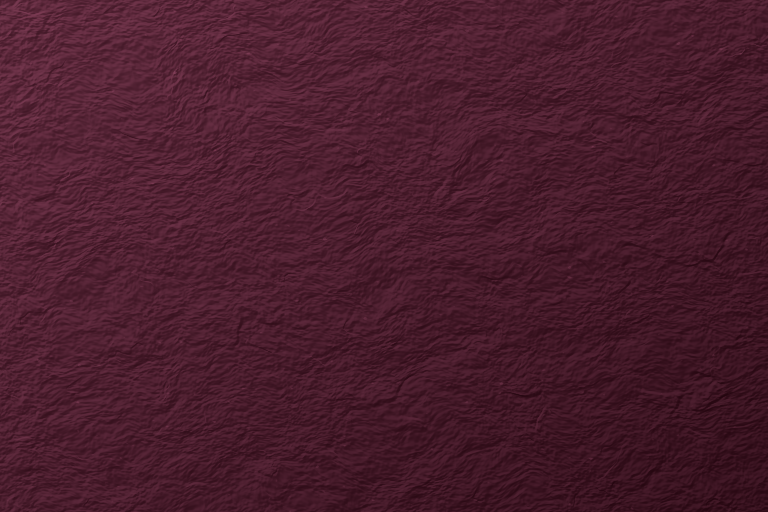
Give the GLSL for this texture, as a Shadertoy shader.

```glsl
// Burgundy handmade paper: a finely wrinkled height field of gradient noise
// with thin ragged creases, lit by a raking light from the upper left
// and tinted along a wine-red ramp that fades toward the lower right.

// Sine-free hash giving a vector in [-1, 1].
vec2 hash2(vec2 cell) {
    vec3 p = fract(cell.xyx * vec3(0.1031, 0.1030, 0.0973));
    p += dot(p, p.yzx + 33.33);
    return 2.0 * fract((p.xx + p.yz) * p.zy) - 1.0;
}

float gradientNoise(vec2 p) {
    vec2 i = floor(p), f = p - i;
    vec2 w = f * f * f * (f * (f * 6.0 - 15.0) + 10.0);
    float a = dot(hash2(i), f);
    float b = dot(hash2(i + vec2(1, 0)), f - vec2(1, 0));
    float c = dot(hash2(i + vec2(0, 1)), f - vec2(0, 1));
    float d = dot(hash2(i + vec2(1, 1)), f - vec2(1, 1));
    return mix(mix(a, b, w.x), mix(c, d, w.x), w.y);
}

float paperHeight(vec2 p) {
    // Bend the plane so that the wrinkles wander.
    vec2 bent = p;
    bent += 0.040 * vec2(gradientNoise(p * 5.0 + 40.0), gradientNoise(p * 5.0 + 71.0));
    bent += 0.012 * vec2(gradientNoise(p * 21.0 + 13.0), gradientNoise(p * 21.0 + 95.0));

    // Tilt the grain up to the right and stretch it lengthwise.
    float tilt = 0.17;
    vec2 q = mat2(cos(tilt), -sin(tilt), sin(tilt), cos(tilt)) * bent;
    q.x *= 0.66;

    // Weak broad swells, folded wrinkles, and strong fine grain.
    float height = 0.0, frequency = 9.0, weight = 0.42;
    for (int octave = 0; octave < 6; octave++) {
        float n = gradientNoise(q * frequency + float(octave) * 17.3);
        float ridge = 0.25 - sqrt(n * n + 0.0008);
        height += (octave < 4 ? mix(n, ridge, 0.6) : n) * weight / frequency;
        frequency *= 1.86;
        weight = min(weight * 1.3, 1.15);
    }

    // Thin, sharp, broken creases in patches, at two sizes.
    for (float size = 1.0; size < 2.5; size++) {
        float patches = smoothstep(0.02, 0.35, gradientNoise(bent * 7.0 * size + 53.0));
        float contour = gradientNoise(q * 11.0 * size + 27.0)
                      + 0.3 * gradientNoise(q * 37.0 * size + 8.0);
        height += 0.016 / size * patches * smoothstep(-0.04, 0.04, contour);
    }
    return height;
}

void mainImage(out vec4 fragColor, in vec2 fragCoord) {
    vec2 uv = fragCoord / iResolution.xy;
    vec2 p = fragCoord / iResolution.y + 3.0;

    // Slope toward the light: faces turned to the upper left are bright.
    float stepSize = 0.002;
    vec2 lightDir = vec2(-0.5, 0.866);
    float slope = (paperHeight(p) - paperHeight(p + stepSize * lightDir)) / stepSize;
    slope = 2.6 * slope / (2.6 + abs(slope));

    // Broad falloff of the light, relief, and small pale flecks.
    float tone = 0.49 * (0.5 - uv.x) + 0.46 * (uv.y - 0.5);
    tone += 0.32 * slope * (1.0 + 0.5 * tone);
    tone += 0.45 * smoothstep(0.40, 0.60, gradientNoise(p * vec2(75.0, 110.0)));

    vec3 wine = vec3(0.288, 0.112, 0.174);
    vec3 color = wine + tone * vec3(0.18, 0.11, 0.14);
    fragColor = vec4(max(color, vec3(0.10, 0.02, 0.045)), 1.0);
}
```
